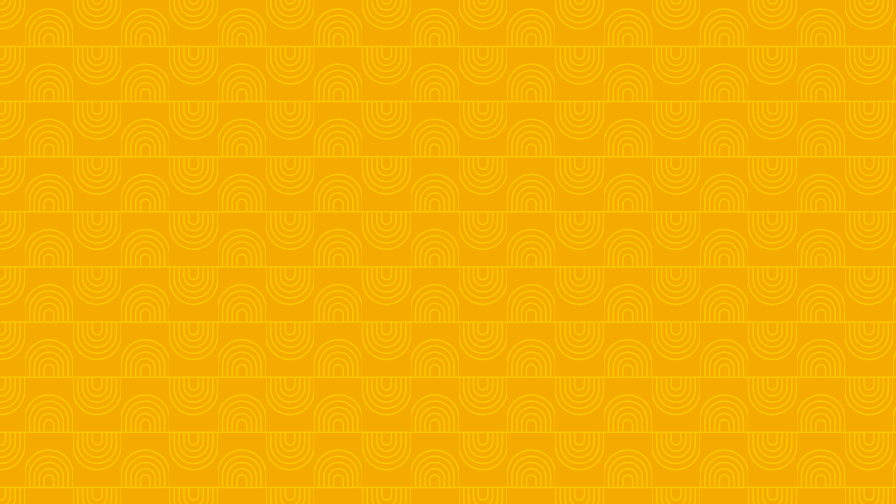
A WebGL 1 fragment shader for this pattern:

```glsl
precision highp float;

uniform vec2 u_resolution;

// Signed distance to an arch standing on y = 0 with straight legs up to the spring line
float archDistance(vec2 p, float radius, float spring) {
  return length(vec2(p.x, max(p.y - spring, 0.0))) - radius;
}

// Share of a pixel covered by a thin stroke centred on distance zero
float strokeCoverage(float d, float pixel) {
  float halfWidth = 0.0155;
  return clamp((d + halfWidth) / pixel + 0.5, 0.0, 1.0)
       - clamp((d - halfWidth) / pixel + 0.5, 0.0, 1.0);
}

void main() {
  // One unit is the width of a column
  float pixel = 18.573 / u_resolution.x;
  vec2 p = gl_FragCoord.xy * pixel;

  // Columns alternate between standing and hanging arches
  float column = floor(p.x + 0.487);
  float hanging = 1.0 - mod(column, 2.0);
  float rowHeight = 1.1427;
  float above = mod(p.y - 0.343, rowHeight);
  vec2 cell = vec2(p.x - column - 0.013, mix(above, rowHeight - above, hanging));

  // Shared baseline
  float ink = strokeCoverage(min(above, rowHeight - above), pixel);

  // Nested arches, from the column edge inwards
  for (int i = 0; i < 5; i++) {
    float ring = float(i);
    float d = archDistance(cell, 0.5 - 0.1 * ring, 0.274 - 0.028 * ring);
    ink = max(ink, strokeCoverage(d, pixel));
  }

  vec3 amber = vec3(0.961, 0.667, 0.0);
  vec3 yellow = vec3(0.98, 0.78, 0.0);
  gl_FragColor = vec4(mix(amber, yellow, ink), 1.0);
}
```
